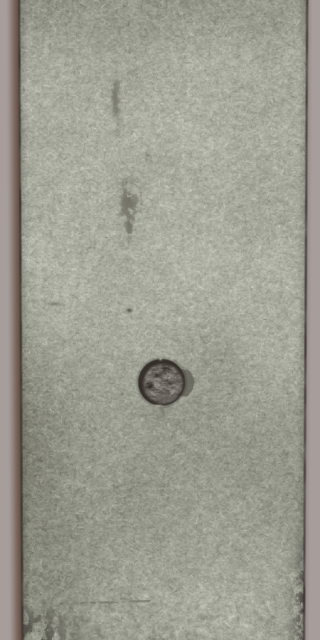
A WebGL 2 fragment shader for this texture:

```glsl
#version 300 es
precision highp float;
// A worn zinc-coated steel strip on a pale wall, with one dark round rivet.
// Cellular noise gives mottling, stains and spangle flecks; distance
// functions place the strip edges, rivet, stains and scratches.
uniform vec2 u_resolution;
out vec4 outColor;

const vec3 WALL = vec3(0.655, 0.62, 0.61);
const vec3 WALL_SHADOW = vec3(0.41, 0.32, 0.275);
const vec3 ZINC_LIGHT = vec3(0.68, 0.69, 0.64);
const vec3 ZINC_DULL = vec3(0.51, 0.515, 0.465);
const vec3 STAIN = vec3(0.41, 0.40, 0.36);
const vec3 RIM_DARK = vec3(0.19, 0.165, 0.145);
const vec3 RIVET = vec3(0.40, 0.38, 0.355);

vec2 hash2(vec2 cell) {
  vec3 q = fract(cell.xyx * vec3(0.1031, 0.1030, 0.0973));
  q += dot(q, q.yzx + 33.33);
  return fract((q.xx + q.yz) * q.zy);
}

// Smooth cellular noise: random cell values blended by distance.
float cellBlend(vec2 p) {
  vec2 base = floor(p);
  float total = 0.0, weight = 0.0;
  for (int j = -1; j <= 1; j++)
    for (int i = -1; i <= 1; i++) {
      vec2 cell = base + vec2(i, j);
      vec2 h = hash2(cell);
      vec2 d = p - cell - 0.2 - 0.6 * h;
      float w = exp(-4.5 * dot(d, d));
      total += w * hash2(cell + 71.0).x;
      weight += w;
    }
  return total / weight;
}

float mottle(vec2 p) {
  float sum = 0.0, amp = 0.5;
  for (int k = 0; k < 4; k++) {
    sum += amp * cellBlend(p);
    p = p * 2.1 + 17.3;
    amp *= 0.5;
  }
  return sum / 0.9375;
}

float segment(vec2 p, vec2 a, vec2 b) {
  vec2 ab = b - a;
  return length(p - a - ab * clamp(dot(p - a, ab) / dot(ab, ab), 0.0, 1.0));
}

// Short strokes of random heading and tone, one in each cell.
float flecks(vec2 p) {
  vec2 base = floor(p);
  float sum = 0.0;
  for (int j = -1; j <= 1; j++)
    for (int i = -1; i <= 1; i++) {
      vec2 cell = base + vec2(i, j);
      vec2 h = hash2(cell + 5.0), k = hash2(cell + 133.0);
      vec2 dir = 0.42 * vec2(cos(6.2832 * k.x), sin(6.2832 * k.x));
      float d = segment(p - cell - h, -dir, dir);
      sum += (k.y - 0.5) * smoothstep(0.3, 0.05, d);
    }
  return sum;
}

// Soft elliptical spot: 1 at the centre, fading outward.
float spot(vec2 p, vec2 centre, vec2 radius) {
  vec2 d = (p - centre) / radius;
  return exp(-dot(d, d));
}

vec3 wallColor(float x, float left, float right) {
  float shade = smoothstep(left - 0.045, left, x) * step(x, 0.5);
  vec3 c = mix(WALL, WALL_SHADOW, shade);
  return c - 0.07 * smoothstep(right + 0.02, right, x) * step(0.5, x);
}

vec3 zincColor(vec2 p, float left, float right) {
  float broad = mottle(p * 4.0), fine = mottle(p * vec2(60.0, 72.0));
  float tone = 0.45 + 0.4 * smoothstep(0.5, 1.15, p.y);
  tone += 0.45 * spot(p, vec2(0.7, 0.1), vec2(0.3, 0.2));
  tone += 0.12 * spot(p, vec2(0.5, 1.05), vec2(0.35, 0.3));
  tone -= 0.6 * spot(p, vec2(0.08, 0.66), vec2(0.13, 0.27));
  tone -= 0.25 * spot(p, vec2(0.15, 0.2), vec2(0.15, 0.2));
  tone -= 0.45 * smoothstep(1.75, 2.03, p.y);
  tone += 0.45 * (broad - 0.5) + 0.5 * (fine - 0.5);
  vec3 c = mix(ZINC_DULL, ZINC_LIGHT, tone);
  // Fine grain of crisp strokes
  c += 0.085 * flecks(p * vec2(62.0, 70.0)) + 0.09 * flecks(p * 110.0 + 40.0);
  c += 0.07 * (cellBlend(p * vec2(130.0, 180.0)) - 0.5);
  // Large spangles and dark corners at the foot
  float foot = smoothstep(0.35, 0.0, p.y);
  c += foot * 0.13 * flecks(p * 30.0 + 9.0);
  float corners = spot(p, vec2(0.1, 0.0), vec2(0.12, 0.1))
                + spot(p, vec2(0.955, 0.06), vec2(0.04, 0.24));
  float patches = mottle(p * vec2(48.0, 40.0) + 8.0);
  c = mix(c, STAIN * 0.8, clamp(corners, 0.0, 1.0) * smoothstep(0.35, 0.6, patches));
  // Ragged stains: a dense spot lowers the cut through the patch noise
  float mark = 0.85 * spot(p, vec2(0.36, 1.69), vec2(0.016, 0.09))
             + 0.6 * spot(p, vec2(0.385, 1.6), vec2(0.02, 0.04))
             + spot(p, vec2(0.4, 1.37), vec2(0.04, 0.085))
             + 0.65 * spot(p, vec2(0.405, 1.27), vec2(0.014, 0.05))
             + 0.65 * spot(p, vec2(0.41, 1.76), vec2(0.035, 0.03))
             + 0.45 * spot(p, vec2(0.48, 1.51), vec2(0.09, 0.04))
             + 0.45 * spot(p, vec2(0.66, 0.92), vec2(0.08, 0.1))
             + 0.7 * spot(p, vec2(0.5, 0.715), vec2(0.025, 0.035));
  mark = min(mark, 1.0);
  c = mix(c, STAIN, 0.65 * smoothstep(0.72, 0.98, patches + 0.55 * mark) * mark
                  + 0.15 * mark);
  float dots = spot(p, vec2(0.404, 1.03), vec2(0.009, 0.006))
             + 0.5 * spot(p, vec2(0.17, 1.05), vec2(0.02, 0.006));
  c = mix(c, STAIN * 0.7, 0.8 * dots);
  float scratch = segment(p, vec2(0.19, 0.113), vec2(0.47, 0.122));
  c = mix(c, STAIN, 0.6 * smoothstep(0.006, 0.001, scratch) * smoothstep(0.3, 0.6, fine));
  float border = min(p.x - left, right - p.x);
  return c * (1.0 - 0.14 * smoothstep(0.03, 0.0, border));
}

vec3 addRivet(vec3 c, vec2 p, float aa) {
  vec2 d = p - vec2(0.505, 0.805);
  float r = length(d), radius = 0.073;
  float smear = length((p - vec2(0.569, 0.803)) / vec2(0.035, 0.044));
  smear += 0.35 * (mottle(p * 40.0) - 0.5);
  c = mix(c, STAIN * 0.97, 0.85 * smoothstep(1.08, 0.92, smear));
  c *= 1.0 - 0.2 * smoothstep(radius + 0.012, radius, r);
  float rough = mottle(d * vec2(38.0, 70.0) + 4.0);
  vec3 face = RIVET + 0.55 * (rough - 0.47) * smoothstep(0.07, 0.04, r);
  face += 0.16 * flecks(d * vec2(48.0, 75.0)) + 0.1 * flecks(d * 110.0);
  float rim = smoothstep(0.054, 0.068, r + 0.07 * (d.y - d.x));
  face = mix(face, RIM_DARK, 0.9 * rim);
  c = mix(c, face, smoothstep(radius + aa, radius - aa, r));
  float glint = spot(d, vec2(-0.01, -0.073), vec2(0.014, 0.004))
              + spot(d, vec2(-0.003, 0.073), vec2(0.005, 0.005));
  return mix(c, vec3(0.74, 0.73, 0.66), 0.7 * glint);
}

void main() {
  vec2 p = gl_FragCoord.xy / u_resolution * vec2(1.0, 2.0);
  float aa = 1.0 / u_resolution.x;
  float left = 0.070 - 0.005 * p.y, right = 0.950 + 0.005 * p.y;
  float inside = min(p.x - left, right - p.x);
  vec3 c = mix(wallColor(p.x, left, right), zincColor(p, left, right),
               smoothstep(-aa, aa, inside));
  float wear = 0.45 + 0.5 * cellBlend(vec2(3.0 + 9.0 * step(0.5, p.x), p.y * 18.0));
  float edge = smoothstep(0.004 + aa, 0.0, abs(inside));
  c = mix(c, RIM_DARK * 1.2, edge * wear);
  outColor = vec4(clamp(addRivet(c, p, aa), 0.0, 1.0), 1.0);
}
```
